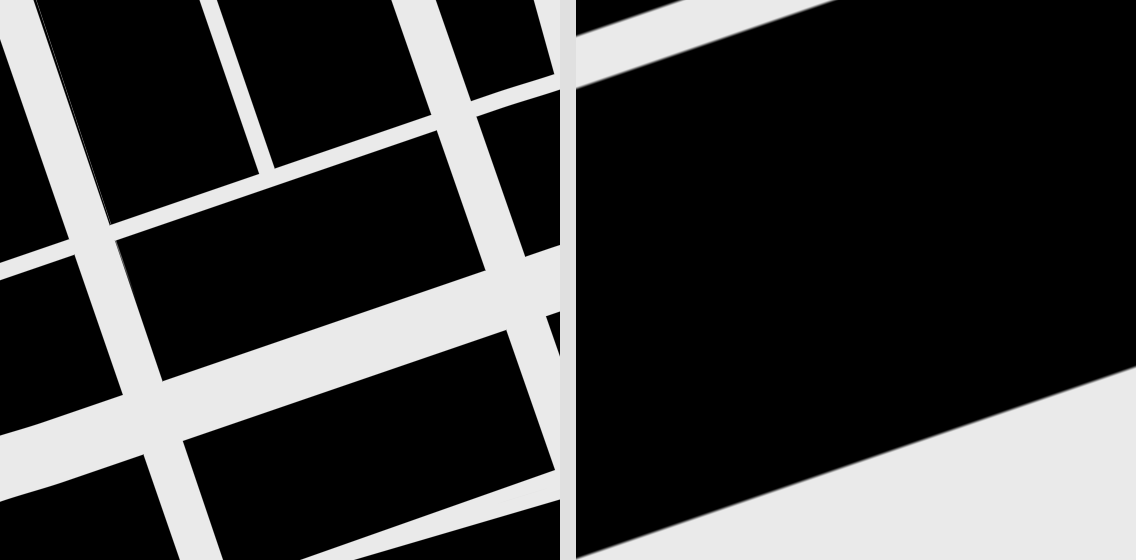
Left: the whole. Right: its middle third, enlarged.
Reproduce this pattern procedurally as a three.js fragment shader.

```glsl
// Tilted street grid: pale roads of several widths between black city blocks.
varying vec2 vUv;

const float TILT = 0.3307;
const float EDGE_SOFTNESS = 0.0013;
const vec3 BLOCK_COLOR = vec3(0.0);
const vec3 ROAD_COLOR = vec3(0.918);
const float COLUMN_SPACING = 0.6805;
const float LANE_HALF_WIDTH = 0.0147;
const float LANE_ROW = 0.4587;
const float AVENUE_ROW = 0.7945;
const float AVENUE_HALF_WIDTH = 0.0563;

// Signed distance to a straight band, negative inside.
float band(float x, float center, float halfWidth) {
  return abs(x - center) - halfWidth;
}

float coverage(float dist, float softness) {
  return 1.0 - smoothstep(-softness, softness, dist);
}

// Street axes: x runs along the rows, y runs down the columns from the top.
vec2 streetAxes(vec2 uv, float angle) {
  vec2 p = uv - vec2(0.0, 1.0);
  float c = cos(angle);
  float s = sin(angle);
  return vec2(c * p.x + s * p.y, s * p.x - c * p.y);
}

// Slight bend of the rows toward both sides.
float rowBend(float along) {
  float rightBend = smoothstep(0.78, 0.90, along);
  float leftBend = 1.0 - smoothstep(-0.29, -0.17, along);
  return 0.0026 * rightBend - 0.0033 * leftBend;
}

// Two repeating column streets, each with its own small lean and taper.
float columnStreets(vec2 p) {
  float dist = 1.0;
  for (int i = 0; i < 2; i++) {
    float k = float(i);
    float center = 0.0169 + COLUMN_SPACING * k + mix(-0.0012, 0.0045, k) * p.y;
    float halfWidth = mix(0.0397 - 0.003 * p.y, 0.0375, k);
    dist = min(dist, band(p.x, center, halfWidth));
  }
  return dist;
}

float rowStreets(vec2 p) {
  float y = p.y - rowBend(p.x);
  float lane = band(y, LANE_ROW, LANE_HALF_WIDTH);
  float avenue = band(y, AVENUE_ROW, AVENUE_HALF_WIDTH);
  // The lowest road widens toward the right.
  float upperEdge = 1.1214 - 0.0087 * p.x;
  float lowerEdge = 1.1387 + 0.0451 * p.x;
  float wedge = max(upperEdge - p.y, p.y - lowerEdge);
  return min(min(lane, avenue), wedge);
}

// Streets that end at the narrow lane.
float upperStreets(vec2 p) {
  float divider = band(p.x, 0.3516, LANE_HALF_WIDTH);
  float sideRoad = 0.920 - 0.06 * p.y - p.x;
  return max(min(divider, sideRoad), p.y - LANE_ROW);
}

// Gray hairline beside the left column, fading below the lane.
float curbLine(vec2 p) {
  float upper = coverage(band(p.x, 0.0614 - 0.0092 * p.y, 0.0006), 0.0009);
  upper *= 1.0 - step(LANE_ROW, p.y);
  float lower = coverage(band(p.x, 0.0559, 0.0010), 0.0012);
  lower *= step(LANE_ROW, p.y) * (1.0 - smoothstep(0.50, 0.60, p.y));
  return max(0.42 * upper, 0.45 * lower);
}

// Barely visible seam on the lowest road.
float roadSeam(vec2 p) {
  float line = coverage(band(p.y, 1.1215 + 0.032 * p.x, 0.0006), 0.001);
  return line * smoothstep(0.54, 0.57, p.x) * (1.0 - smoothstep(0.62, 0.65, p.x));
}

void main() {
  vec2 p = streetAxes(vUv, TILT);
  float streets = min(columnStreets(p), min(rowStreets(p), upperStreets(p)));
  vec3 ground = mix(BLOCK_COLOR, ROAD_COLOR, curbLine(p));
  vec3 road = ROAD_COLOR - 0.015 * roadSeam(p);
  gl_FragColor = vec4(mix(ground, road, coverage(streets, EDGE_SOFTNESS)), 1.0);
}
```
